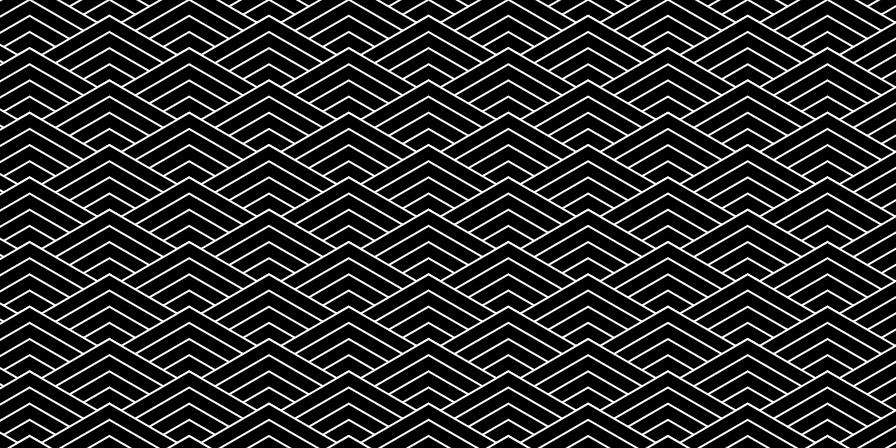
This pattern is drawn by a Shadertoy shader. Its source:

```glsl
// Overlapping rows of nested white chevrons on black, like stacked roof scales.

#define TILE_SIZE   vec2(0.3562, 0.1443)  // period across and down, in canvas heights
#define FIRST_PEAK  vec2(0.0661, 0.6040)  // tip of one outer chevron
#define SLOPE       0.577                 // drop per unit across
#define STRIPES     4.0                   // chevrons in each tile
#define LINE_WIDTH  0.0044
#define INK         vec3(1.0)
#define GROUND      vec3(0.0)

// Antialiased coverage: 1 where the signed distance is positive.
float coverage(float dist, float pixel) {
    return clamp(dist / pixel + 0.5, 0.0, 1.0);
}

// Perpendicular depth below the outer chevron of the nearest tile in a row.
float chevronDepth(vec2 p, float row) {
    vec2 q = p - FIRST_PEAK;
    q.x -= 0.5 * TILE_SIZE.x * mod(row, 2.0);
    q.x -= TILE_SIZE.x * round(q.x / TILE_SIZE.x);
    q.y += 0.5 * TILE_SIZE.y * row;
    return (-q.y - SLOPE * abs(q.x)) * inversesqrt(1.0 + SLOPE * SLOPE);
}

void mainImage(out vec4 fragColor, in vec2 fragCoord) {
    float pixel = 1.0 / iResolution.y;
    vec2 p = fragCoord * pixel;
    float spacing = TILE_SIZE.y / STRIPES * inversesqrt(1.0 + SLOPE * SLOPE);
    float nearestRow = floor((FIRST_PEAK.y - p.y) / (0.5 * TILE_SIZE.y));

    // Paint staggered rows downward, so each lower tile hides those above.
    float ink = 0.0;
    for (int i = -3; i <= 1; i++) {
        float depth = chevronDepth(p, nearestRow + float(i));
        float inside = max(depth, 0.0);
        float lineDist = abs(inside - spacing * round(inside / spacing));
        float stripe = coverage(0.5 * LINE_WIDTH - lineDist, pixel);
        ink = mix(ink, stripe, coverage(depth + 0.5 * LINE_WIDTH, pixel));
    }

    fragColor = vec4(mix(GROUND, INK, ink), 1.0);
}
```
